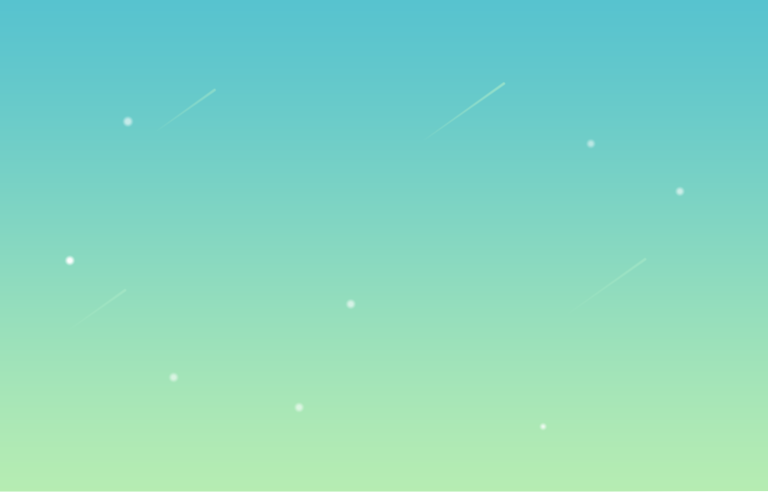
This background is drawn by a Shadertoy shader. Its source:

```glsl
// A calm teal-to-green sky with soft white dots and slanted fading streaks.
// A gently eased vertical gradient is overlaid with looped distance-field
// shapes, and a faint pale rim closes the bottom. Lengths are canvas heights.

const vec3 SKY_TOP = vec3(0.341, 0.764, 0.812);
const vec3 SKY_BOTTOM = vec3(0.714, 0.927, 0.699);
const float SKY_EASING = 0.32;
const vec3 STREAK_COLOR = vec3(0.69, 0.93, 0.79);
const vec3 DOT_COLOR = vec3(1.0);
const vec3 RIM_COLOR = vec3(0.98, 1.0, 0.98);

const vec2 TAIL_DIRECTION = vec2(-0.816, -0.578);
const float STREAK_HALF_WIDTH = 0.0026;
const float STREAK_SOFTNESS = 0.0022;
const float STREAK_FADE = 0.65;
const float DOT_SOFTNESS = 0.0050;
const float RIM_HEIGHT = 0.0009;
const float RIM_RISE = 0.0010;

// Each dot: centre x, centre y, radius, opacity
const int DOT_COUNT = 8;
const vec4 DOTS[DOT_COUNT] = vec4[](
    vec4(0.260, 0.753, 0.0080, 0.60), vec4(1.201, 0.708, 0.0066, 0.52),
    vec4(1.382, 0.611, 0.0068, 0.61), vec4(0.142, 0.4705, 0.0073, 0.97),
    vec4(0.713, 0.382, 0.0073, 0.62), vec4(0.353, 0.233, 0.0072, 0.58),
    vec4(0.608, 0.172, 0.0072, 0.60), vec4(1.104, 0.133, 0.0047, 0.80));

// Each streak: head x, head y, length, opacity
const int STREAK_COUNT = 4;
const vec4 STREAKS[STREAK_COUNT] = vec4[](
    vec4(0.436, 0.817, 0.146, 0.46), vec4(1.024, 0.830, 0.200, 0.62),
    vec4(1.311, 0.4730, 0.192, 0.46), vec4(0.254, 0.4100, 0.142, 0.46));

float dotCoverage(vec2 p, vec4 spot, float pixel) {
    float edge = max(DOT_SOFTNESS, pixel);
    float distanceToRim = length(p - spot.xy) - spot.z;
    return spot.w * (1.0 - smoothstep(-edge, edge, distanceToRim));
}

// A tapered line, brightest at its head and fading to nothing at its tail
float streakCoverage(vec2 p, vec4 streak, float pixel) {
    vec2 offset = p - streak.xy;
    float along = dot(offset, TAIL_DIRECTION);
    float t = clamp(along / streak.z, 0.0, 1.0);
    float across = length(offset - TAIL_DIRECTION * t * streak.z);
    float halfWidth = STREAK_HALF_WIDTH * mix(1.0, 0.4, t);
    float edge = max(STREAK_SOFTNESS, 0.7 * pixel);
    float body = 1.0 - smoothstep(-edge, edge, across - halfWidth);
    return streak.w * body * pow(1.0 - t, STREAK_FADE);
}

void mainImage(out vec4 fragColor, in vec2 fragCoord) {
    float pixel = 1.0 / iResolution.y;
    vec2 p = fragCoord * pixel;
    float across = fragCoord.x / iResolution.x;

    // Sky, flattening slightly toward both ends
    float height = mix(p.y, smoothstep(0.0, 1.0, p.y), SKY_EASING);
    vec3 color = mix(SKY_BOTTOM, SKY_TOP, height);

    // Streaks
    for (int i = 0; i < STREAK_COUNT; i++) {
        color = mix(color, STREAK_COLOR, streakCoverage(p, STREAKS[i], pixel));
    }

    // Dots
    for (int i = 0; i < DOT_COUNT; i++) {
        color = mix(color, DOT_COLOR, dotCoverage(p, DOTS[i], pixel));
    }

    // Bottom rim, lifting slightly toward the right
    float rimTop = RIM_HEIGHT + RIM_RISE * smoothstep(0.75, 1.0, across);
    float rim = clamp((rimTop - p.y) / pixel + 0.5, 0.0, 1.0);
    color = mix(color, RIM_COLOR, rim);

    fragColor = vec4(color, 1.0);
}
```
